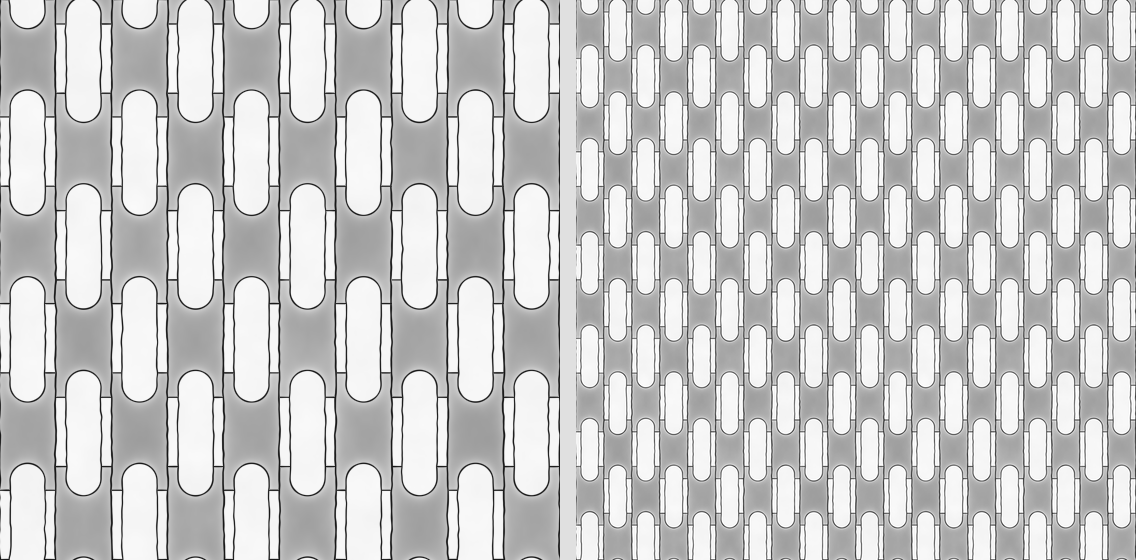
Left, the tile; right, the same tile 2 across and 2 down.
Reproduce this pattern procedurally as a Shadertoy shader.

```glsl
float hash(vec2 p) {
    vec3 q = fract(p.xyx * vec3(0.1031, 0.1030, 0.0973));
    q += dot(q, q.yzx + 33.33);
    return fract((q.x + q.y) * q.z);
}

// Value noise that wraps after a whole number of lattice cells
float wrapNoise(vec2 p, vec2 period) {
    vec2 i = floor(p), f = fract(p);
    f = f * f * (3.0 - 2.0 * f);
    vec2 a = mod(i, period), b = mod(i + 1.0, period);
    return mix(mix(hash(a), hash(vec2(b.x, a.y)), f.x),
               mix(hash(vec2(a.x, b.y)), hash(b), f.x), f.y);
}

float clouds(vec2 uv, vec2 cells) {
    float sum = 0.0, gain = 0.55;
    for (int i = 0; i < 4; i++) {
        sum += gain * (wrapNoise(uv * cells, cells) - 0.5);
        cells *= 2.0;
        gain *= 0.5;
    }
    return sum;
}

// Sideways drift of a hand-drawn vertical stroke
float wobble(float y, float stroke) {
    return 0.022 * (wrapNoise(vec2(stroke, y * 36.0), vec2(64.0, 36.0)) - 0.5)
         + 0.014 * (wrapNoise(vec2(stroke, y * 90.0), vec2(64.0, 90.0)) - 0.5);
}

void mainImage(out vec4 fragColor, in vec2 fragCoord) {
    vec2 uv = fragCoord / iResolution.xy;
    float aa = 7.5 / min(iResolution.x, iResolution.y);

    // Ten columns one unit wide, three repeats down, odd columns staggered
    vec2 u = uv * 10.0 + vec2(0.008, 0.0);
    float column = mod(floor(u.x), 10.0);
    float pitch = 10.0 / 3.0;
    float y = uv.y * 3.0 - (mod(column, 2.0) < 0.5 ? 0.182 : 0.68);
    float row = mod(floor(y), 3.0);
    vec2 p = vec2(fract(u.x) - 0.5, (y - round(y)) * pitch);

    // Distances to the capsule, the side strips and the column borders
    float side = column * 2.0 + step(0.0, p.x) + 12.0;
    float sway = wobble(uv.y, side) * (1.0 - smoothstep(0.6, 0.85, abs(p.y)));
    float capsule = length(vec2(abs(p.x) + sway, max(abs(p.y) - 0.807, 0.0))) - 0.3125;
    float strip = abs(p.y - 0.02) - 0.6185;
    float border = round(u.x);
    float edge = abs(u.x - border + wobble(uv.y, mod(border, 10.0)));

    // Grey wash, paler toward its outline
    float glow = exp(-max(capsule, 0.0) / 0.08) + 0.75 * exp(-edge / 0.075)
               + 0.4 * exp(-max(strip, 0.0) / 0.06);
    float wash = 0.645 + 0.2 * min(glow, 1.0)
               + 0.07 * clouds(uv, vec2(20.0, 14.0))
               + 0.025 * (hash(vec2(column + 3.0, row + 41.0)) - 0.5);
    float paper = 0.965 + 0.035 * clouds(uv + 0.37, vec2(18.0));
    float tone = mix(paper, wash, smoothstep(-aa, aa, min(capsule, strip)));

    // Ink lines; the strip ends stop at the capsule
    float ink = min(abs(capsule), edge - 0.003);
    ink = min(ink, max(abs(strip), -capsule));
    float halfWidth = 0.012 + 0.005 * (wrapNoise(uv * 80.0, vec2(80.0)) - 0.5);
    tone = mix(0.09, tone, smoothstep(-aa, aa, ink - halfWidth));

    fragColor = vec4(vec3(tone), 1.0);
}
```
